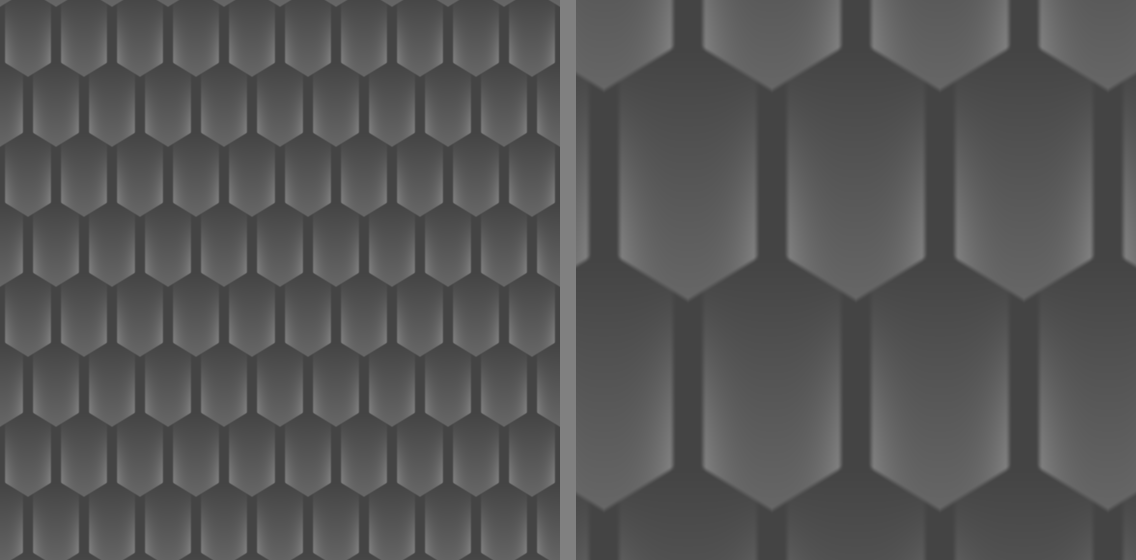
Left: the whole. Right: its middle third, enlarged.
Give the GLSL for this pattern, as a WebGL 2 fragment shader.

```glsl
#version 300 es
precision highp float;
// Overlapping rows of pointed grey shingles, every other row shifted by half.
// Each row is a front tile with a V-shaped foot, drawn over the dark top
// of the row below; tiles brighten towards their foot and long sides.

uniform vec2 u_resolution;
out vec4 fragColor;

const vec2 REPEATS = vec2(10.0, 8.0);  // tiles across, rows down (even)
const float ROW_SHIFT = 0.115;         // height of the feet, in rows
const float HALF_WIDTH = 0.409;        // half a tile, in columns
const float FOOT_RISE = 0.20;          // height of the V foot, in rows
const float TILE_HEIGHT = 1.20;        // foot to hidden top, in rows
const float SOFTNESS = 0.0045;         // edge blur, in canvas units

const float GAP_GREY = 0.268;
const float FOOT_GAIN = 0.135;
const float SIDE_GAIN = 0.135;

// Horizontal offset from the nearest tile centre of a row.
float centreOffset(float column, float row) {
    float stagger = 0.5 * mod(row + 1.0, 2.0);
    return fract(column + stagger) - 0.5;
}

// Coverage between the two long sides.
float sideMask(float x, float blur) {
    return smoothstep(-0.5 * blur, 0.5 * blur, HALF_WIDTH - abs(x));
}

// Coverage above the V foot; zero at the very tip so that rows join.
float footMask(float x, float height, float blur) {
    float edge = FOOT_RISE * abs(x) / HALF_WIDTH;
    return smoothstep(0.0, blur, height - edge);
}

// Grey of a tile: dark at the top, lighter at the foot and sides.
float tileGrey(float x, float height) {
    float drop = clamp(1.0 - height / TILE_HEIGHT, 0.0, 1.0);
    float side = min(abs(x) / HALF_WIDTH, 1.0);
    float sideGlow = side * side * side * smoothstep(0.0, 0.85, drop);
    return GAP_GREY + FOOT_GAIN * drop + SIDE_GAIN * sideGlow;
}

void main() {
    vec2 uv = gl_FragCoord.xy / u_resolution;
    vec2 cell = uv * REPEATS + vec2(0.0, ROW_SHIFT);
    vec2 blur = max(vec2(SOFTNESS), 1.5 / u_resolution) * REPEATS;
    float row = floor(cell.y);
    float height = cell.y - row;

    // Top of the row below, fading into the gap
    float backX = centreOffset(cell.x, row - 1.0);
    float backGrey = mix(GAP_GREY, tileGrey(backX, height + 1.0),
                         sideMask(backX, blur.x));

    // Front tile of this row
    float frontX = centreOffset(cell.x, row);
    float cover = sideMask(frontX, blur.x) * footMask(frontX, height, blur.y);
    float grey = mix(backGrey, tileGrey(frontX, height), cover);

    fragColor = vec4(vec3(grey), 1.0);
}
```
